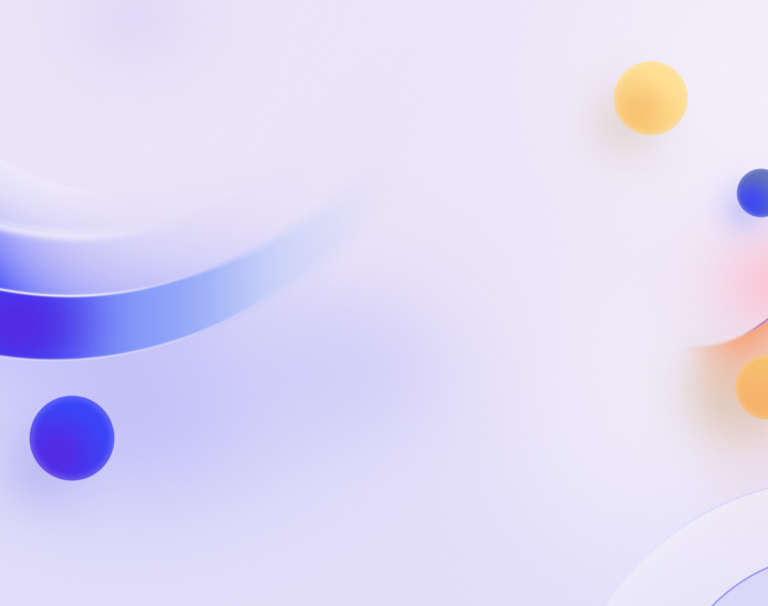
Give the GLSL for this background, as a Shadertoy shader.

```glsl
// Pale lavender backdrop with a curved blue ribbon, glossy spheres and soft glows.

// Positions are in canvas heights, origin at the lower left.
const vec3 LAVENDER = vec3(0.925, 0.895, 0.972);
const vec3 MIST     = vec3(0.885, 0.870, 0.978);
const vec3 PEARL    = vec3(0.958, 0.945, 0.982);
const vec3 HAZE     = vec3(0.710, 0.710, 0.975);
const vec3 VIOLET   = vec3(0.340, 0.150, 0.880);
const vec3 COBALT   = vec3(0.230, 0.270, 0.970);
const vec3 SKY      = vec3(0.520, 0.600, 0.975);
const vec3 ICE      = vec3(0.780, 0.820, 0.975);
const vec3 GOLD     = vec3(0.965, 0.750, 0.430);
const vec3 BUTTER   = vec3(1.000, 0.875, 0.580);
const vec3 ORANGE   = vec3(0.970, 0.610, 0.420);
const vec3 PINK     = vec3(0.990, 0.760, 0.820);
const vec3 TAN      = vec3(0.860, 0.800, 0.740);

// Parabolic edges: vertex x, vertex y, curvature.
const vec3 CREST_EDGE  = vec3(0.198, 0.6815, 1.39);
const vec3 FOLD_EDGE   = vec3(0.132, 0.6170, 0.95);
const vec3 RIBBON_TOP  = vec3(0.1155, 0.5116, 0.83);
const vec3 RIBBON_BASE = vec3(0.0908, 0.4060, 0.81);
const vec3 PETAL_EDGE  = vec3(1.150, 0.4280, 3.30);

// Circles: centre and radius.
const vec3 OUTER_DISC = vec3(1.378, -0.239, 0.447);
const vec3 INNER_DISC = vec3(1.381, -0.200, 0.287);
const vec3 BLUE_BALL  = vec3(0.1188, 0.277, 0.070);
const vec3 GOLD_BALL  = vec3(1.074, 0.838, 0.061);
const vec3 SMALL_BALL = vec3(1.256, 0.6815, 0.040);
const vec3 AMBER_BALL = vec3(1.267, 0.361, 0.0535);

float glow(vec2 p, vec2 centre, vec2 radius) {
    vec2 d = (p - centre) / radius;
    return exp(-dot(d, d));
}

// Signed height above a parabolic edge, corrected for its slope.
float above(vec2 p, vec3 e) {
    float dx = p.x - e.x;
    float slope = 2.0 * e.z * dx;
    return (p.y - e.y - e.z * dx * dx) * inversesqrt(1.0 + slope * slope);
}

float fill(float d, float blur) { return smoothstep(-blur, blur, d); }
float stroke(float d, float width) { return exp(-d * d / (width * width)); }

float hash(vec2 p) {
    return fract(sin(dot(p, vec2(127.1, 311.7))) * 43758.5);
}

// Softly lit ball with a shadow falling to the lower left.
vec3 ball(vec3 col, vec2 p, vec3 b, vec3 lit, vec3 dark, vec3 shade, float px) {
    vec2 q = (p - b.xy) / b.z;
    float shadow = glow(q, vec2(-0.65, -0.65), vec2(1.05));
    col = mix(col, shade, 0.55 * shadow);
    float core = glow(q, vec2(-0.30, -0.25), vec2(0.85));
    vec3 skin = mix(lit, dark, clamp(core * 0.75 - dot(q, vec2(0.12, 0.25)), 0.0, 1.0));
    skin = mix(skin, PEARL, 0.16 * smoothstep(0.8, 1.0, length(q)));
    return mix(col, skin, fill(b.z - length(p - b.xy), px));
}

vec3 backdrop(vec2 p) {
    vec3 col = mix(MIST, LAVENDER, smoothstep(0.1, 0.65, p.y + 0.3 * (p.x - 0.6)));
    col = mix(col, PEARL, 0.8 * glow(p, vec2(1.25, 0.88), vec2(0.32, 0.30)));
    col = mix(col, PEARL, 0.5 * glow(p, vec2(1.05, 0.30), vec2(0.20, 0.25)));
    col = mix(col, HAZE, 0.20 * glow(p, vec2(0.22, 0.97), vec2(0.12, 0.10)));
    col = mix(col, HAZE, 0.60 * glow(p, vec2(0.23, 0.32), vec2(0.23, 0.17)));
    col = mix(col, HAZE, 0.36 * glow(p, vec2(0.56, 0.40), vec2(0.20, 0.15)));
    return col;
}

// Two translucent folds above a saturated ribbon.
vec3 ribbon(vec3 col, vec2 p, float px) {
    float crest = above(p, CREST_EDGE), fold = above(p, FOLD_EDGE);
    float top = above(p, RIBBON_TOP), base = above(p, RIBBON_BASE);
    float fadeIn = 1.0 - smoothstep(0.05, 0.25, p.x);
    float inCrest = fill(-crest, 0.003) * fill(fold, px);
    col = mix(col, PEARL, 0.75 * inCrest * fadeIn * exp(crest / 0.04));
    col = mix(col, HAZE, 0.65 * inCrest * exp(-fold / 0.045 - p.x * 7.0));
    float inFold = fill(-fold, px) * fill(top, px);
    col = mix(col, HAZE, 0.40 * inFold * exp(-top / 0.06) * (1.0 - smoothstep(0.2, 0.55, p.x)));
    col = mix(col, COBALT, 0.85 * inFold * exp(-p.x * 9.0 - top / 0.13));
    col = mix(col, PEARL, 0.75 * stroke(fold + 0.006, 0.009) * (1.0 - smoothstep(0.08, 0.35, p.x)));

    float under = fill(-base, px) * exp(base / 0.09);
    col = mix(col, HAZE, 0.48 * under * (1.0 - smoothstep(0.15, 0.60, p.x)));
    vec3 body = mix(COBALT, SKY, smoothstep(0.03, 0.24, p.x));
    body = mix(body, ICE, smoothstep(0.20, 0.50, p.x));
    body = mix(body, VIOLET, 0.9 * glow(p, vec2(0.03, 0.465), vec2(0.10, 0.07)));
    float blur = px + 0.022 * smoothstep(0.25, 0.65, p.x);
    float mask = fill(-top, blur) * fill(base, blur);
    col = mix(col, body, mask * (1.0 - smoothstep(0.36, 0.68, p.x)));
    float shine = 1.0 - smoothstep(0.12, 0.36, p.x);
    col = mix(col, PEARL, 0.85 * shine * stroke(top, 0.0025));
    return mix(col, PEARL, 0.50 * stroke(base, 0.0022) * (1.0 - smoothstep(0.15, 0.52, p.x)));
}

// Warm petal entering from the right.
vec3 petal(vec3 col, vec2 p, float px) {
    float d = above(p, PETAL_EDGE);
    col = mix(col, PINK, 0.85 * glow(p, vec2(1.29, 0.53), vec2(0.11, 0.09)) * fill(d, px));
    col = mix(col, TAN, 0.60 * glow(p, vec2(1.19, 0.355), vec2(0.075, 0.08)));
    float warm = fill(-d, 0.004) * exp(d / 0.08) * smoothstep(1.11, 1.24, p.x);
    col = mix(col, ORANGE, 0.90 * warm);
    return mix(col, VIOLET, 0.45 * stroke(d, 0.0016) * smoothstep(1.22, 1.26, p.x));
}

// Nested glass discs at the lower right.
vec3 discs(vec3 col, vec2 p, float px) {
    float outer = OUTER_DISC.z - length(p - OUTER_DISC.xy);
    float inner = INNER_DISC.z - length(p - INNER_DISC.xy);
    col = mix(col, PEARL, fill(outer, px) * (0.30 + 0.25 * exp(-max(outer, 0.0) / 0.04)));
    col = mix(col, HAZE, 0.30 * stroke(outer, 0.0016) * smoothstep(1.0, 1.2, p.x));
    col = mix(col, mix(MIST, HAZE, 0.2), 0.9 * fill(inner, px));
    return mix(col, COBALT, 0.45 * stroke(inner, 0.0016));
}

void mainImage(out vec4 fragColor, in vec2 fragCoord) {
    vec2 p = fragCoord / iResolution.y;
    float px = 1.0 / iResolution.y;
    vec3 col = ribbon(backdrop(p), p, px);
    col = discs(petal(col, p, px), p, px);
    col = ball(col, p, BLUE_BALL, COBALT, VIOLET, HAZE * 0.96, px);
    col = ball(col, p, GOLD_BALL, BUTTER, GOLD, TAN, px);
    col = ball(col, p, SMALL_BALL, SKY * 0.75, COBALT, HAZE, px);
    col = ball(col, p, AMBER_BALL, GOLD, mix(GOLD, ORANGE, 0.4), TAN, px);
    col += (hash(floor(p * 404.0)) - 0.5) * 0.006; // fine grain
    fragColor = vec4(col, 1.0);
}
```
